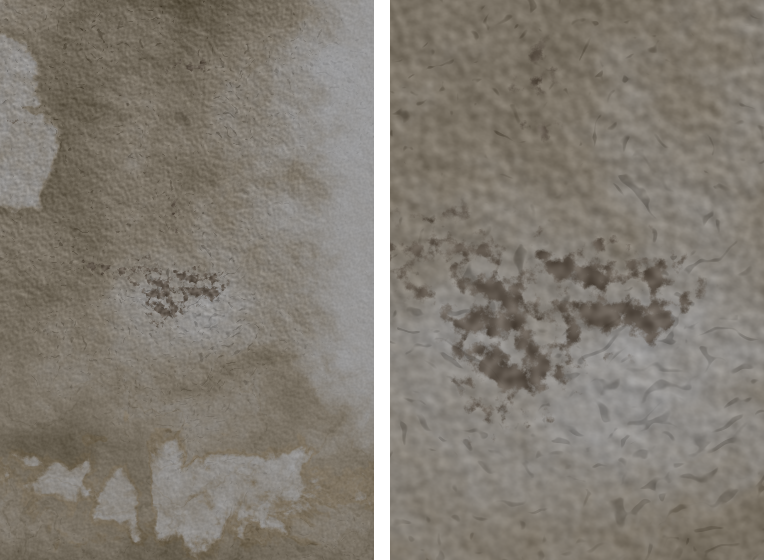
Left: the whole. Right: its middle third, enlarged.
Give the GLSL for this texture, as a Shadertoy shader.

```glsl
// Weathered plaster wall: brown damp stains, pale worn patches, pitted relief and dark flakes.

vec2 gradientAt(vec2 cell) {
    vec3 h = fract(vec3(cell.xyx) * vec3(0.1031, 0.1030, 0.0973));
    h += dot(h, h.yzx + 33.33);
    float angle = 6.2832 * fract((h.x + h.y) * h.z);
    return vec2(cos(angle), sin(angle));
}

float gradientNoise(vec2 p) {
    vec2 i = floor(p), f = fract(p);
    vec2 w = f * f * f * (f * (f * 6.0 - 15.0) + 10.0);
    float a = dot(gradientAt(i), f);
    float b = dot(gradientAt(i + vec2(1, 0)), f - vec2(1, 0));
    float c = dot(gradientAt(i + vec2(0, 1)), f - vec2(0, 1));
    float d = dot(gradientAt(i + 1.0), f - 1.0);
    return 1.4 * mix(mix(a, b, w.x), mix(c, d, w.x), w.y);
}

float fbm(vec2 p) {
    float sum = 0.0, amp = 0.55;
    for (int i = 0; i < 5; i++) {
        sum += amp * gradientNoise(p);
        p = mat2(1.6, 1.2, -1.2, 1.6) * p + 7.3;
        amp *= 0.54;
    }
    return sum;
}

// Soft elliptical spot
float spot(vec2 p, vec2 centre, vec2 radius) {
    vec2 d = (p - centre) / radius;
    return exp(-dot(d, d));
}

// Trowelled surface with finer grit on top
float relief(vec2 p) {
    p = mat2(0.94, 0.34, -0.34, 0.94) * p;
    return fbm(p * vec2(34, 44)) + 0.40 * gradientNoise(p * 150.0);
}

vec3 plasterColor(float tone) {
    vec3 low = mix(vec3(0.33, 0.298, 0.235), vec3(0.49, 0.458, 0.408), clamp(tone * 2.0, 0.0, 1.0));
    return mix(low, vec3(0.605, 0.605, 0.61), clamp(tone * 2.0 - 1.0, 0.0, 1.0));
}

void mainImage(out vec4 fragColor, in vec2 fragCoord) {
    vec2 p = fragCoord / iResolution.y;
    p.x += 0.334 - 0.5 * iResolution.x / iResolution.y;
    vec2 q = p + 0.06 * vec2(fbm(p * 6.0), fbm(p * 6.0 + 31.7));
    float cloud = fbm(q * 4.0 + 3.1);
    float mottle = fbm(q * 14.0 + 12.0);
    float fine = fbm(p * 45.0 + 9.0);

    // Broad damp and dry areas
    float tone = 0.53 + 0.26 * cloud + 0.17 * mottle + 0.10 * fine;
    tone -= 0.36 * spot(q, vec2(0.33, 1.02), vec2(0.18, 0.15));
    tone -= 0.24 * spot(q, vec2(0.14, 0.80), vec2(0.05, 0.28));
    tone -= 0.15 * spot(q, vec2(0.06, 0.50), vec2(0.14, 0.12));
    tone -= 0.14 * spot(q, vec2(0.31, 0.66), vec2(0.07, 0.08));
    tone -= 0.24 * spot(q, vec2(0.40, 0.33), vec2(0.15, 0.035));
    tone -= 0.24 * spot(q, vec2(0.10, 0.21), vec2(0.18, 0.05));
    tone -= 0.26 * spot(q, vec2(0.25, 0.00), vec2(0.50, 0.05));
    tone += 0.24 * spot(q, vec2(0.32, 0.46), vec2(0.12, 0.08));
    tone += 0.18 * spot(q, vec2(0.51, 0.70), vec2(0.08, 0.30));

    // Whitewash fading in down the right side
    float edge = 0.60 - 0.05 * spot(p, vec2(p.x, 0.58), vec2(1.0, 0.20));
    float wash = smoothstep(edge - 0.11, edge + 0.06, q.x + 0.06 * mottle + 0.05 * cloud);
    wash *= smoothstep(0.10, 0.34, q.y + 0.08 * mottle);
    tone = mix(tone, 0.95 + 0.10 * cloud + 0.06 * fine, wash);

    // Worn patch of two lobes at the upper left
    float worn = spot(q, vec2(0.0, 0.865), vec2(0.085, 0.085)) - 0.42;
    worn += spot(q, vec2(0.02, 0.71), vec2(0.095, 0.09)) + 0.28 * mottle + 0.12 * fine;
    worn -= 0.35 * spot(q, vec2(0.06, 0.79), vec2(0.06, 0.008));
    tone -= 0.13 * spot(vec2(worn, 0), vec2(-0.08, 0), vec2(0.08, 1));
    tone = mix(tone, 0.82 + 0.22 * mottle + 0.16 * fine, 0.85 * smoothstep(-0.06, 0.12, worn));

    // Peeled lower patches with brown tide lines
    float field = spot(p, vec2(0.31, 0.115), vec2(0.34, 0.085)) - 0.56;
    field += 0.85 * fbm(q * 9.0 + 5.0) + 0.30 * mottle + 0.15 * fine;
    field -= 0.75 * spot(q, vec2(0.255, 0.10), vec2(0.016, 0.11));
    field -= 0.45 * spot(q, vec2(0.175, 0.155), vec2(0.035, 0.04));
    float lower = smoothstep(0.45, 0.22, p.y);
    float tide = spot(vec2(field, 0), vec2(-0.07, 0), vec2(0.09, 1)) * lower;
    tone -= 0.14 * tide * smoothstep(-0.35, 0.25, cloud + mottle);
    float peel = smoothstep(-0.05, 0.17, field) * lower;
    tone = mix(tone, 0.83 + 0.22 * mottle + 0.14 * fine, 0.85 * peel);

    // Faint wandering water marks
    float contour = abs(fbm(q * 7.0 + 19.0));
    tone -= 0.10 * smoothstep(0.06, 0.0, contour) * smoothstep(0.5, 0.2, p.y) * (1.0 - wash);
    vec3 color = plasterColor(tone) + vec3(0.012, 0.0, -0.018) * tide;

    // Light raking over bumps and small pits, strongest on bare plaster
    float rough = mix(0.45, 1.0, smoothstep(0.22, 0.50, p.y)) * (1.0 - 0.65 * wash);
    float slope = relief(p + vec2(0.0015, 0.002)) - relief(p - vec2(0.0015, 0.002));
    color -= 0.10 * rough * clamp(slope, -0.9, 0.9);
    float pits = smoothstep(0.50, 0.80, gradientNoise(q * vec2(120, 150)) + 0.5 * cloud + 0.3 * mottle);
    color -= 0.09 * pits * rough;

    // Broken dark flakes clustered inside the pale halo
    float cluster = 0.72 * spot(p, vec2(0.345, 0.495), vec2(0.060, 0.038));
    cluster += 0.62 * spot(p, vec2(0.295, 0.435), vec2(0.038, 0.042));
    cluster += 0.52 * spot(p, vec2(0.255, 0.515), vec2(0.040, 0.030));
    cluster += 0.48 * spot(p, vec2(0.175, 0.520), vec2(0.045, 0.022));
    cluster += 0.42 * spot(p, vec2(0.310, 0.610), vec2(0.018, 0.040));
    cluster += 0.45 * spot(p, vec2(0.330, 0.885), vec2(0.045, 0.022));
    cluster += 0.60 * spot(p, vec2(0.040, 0.783), vec2(0.030, 0.008));
    float grain = fbm(p * 62.0 + 4.0) + 0.5 * mottle;
    float flakes = smoothstep(0.42, 0.68, cluster + 0.75 * grain) * smoothstep(0.08, 0.3, cluster);
    vec3 flakeColor = vec3(0.33, 0.29, 0.25) + 0.16 * gradientNoise(p * 130.0);
    color = mix(color, flakeColor, 0.8 * flakes);
    color -= 0.06 * smoothstep(0.3, 0.6, spot(q, vec2(0.325, 0.78), vec2(0.018)));

    // Fine grit
    color += 0.022 * gradientNoise(p * 230.0);
    fragColor = vec4(color, 1.0);
}
```
